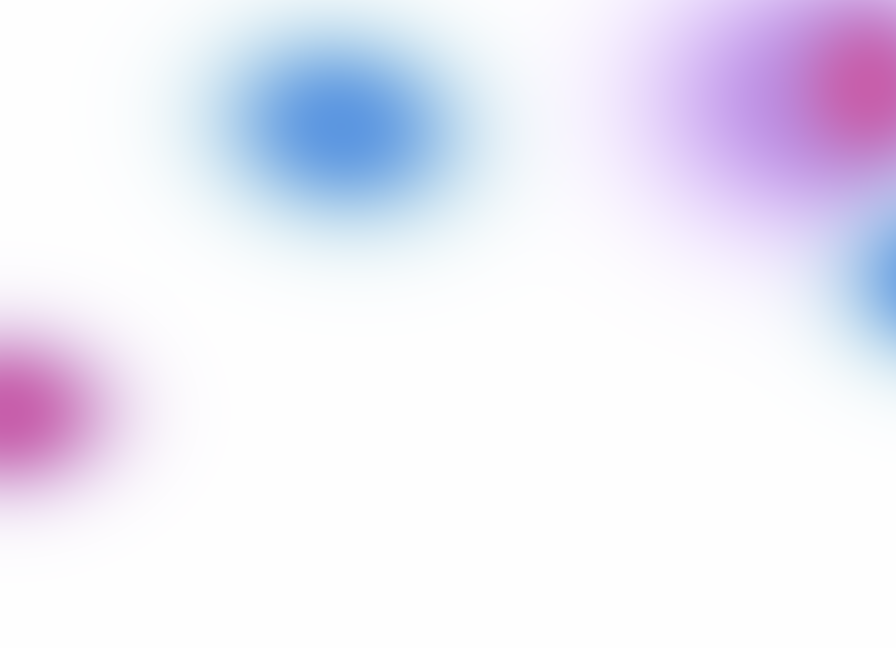
Reproduce this background procedurally as a Shadertoy shader.

```glsl
// Soft blurred blobs of blue, lavender and magenta on a near-white ground.

// Lays a tilted elliptical glow over base, shading from core to rim colour.
vec3 addGlow(vec3 base, vec2 offset, vec2 radii, float tilt, vec3 core, vec3 rim) {
    float c = cos(tilt), s = sin(tilt);
    vec2 q = vec2(c * offset.x + s * offset.y, c * offset.y - s * offset.x) / radii;
    float strength = exp(-pow(length(q), 2.4));
    return mix(base, mix(rim, core, strength), strength);
}

void mainImage(out vec4 fragColor, in vec2 fragCoord) {
    // Canvas height is one unit
    vec2 p = fragCoord / iResolution.y;

    vec3 paper = vec3(0.996, 0.996, 0.998);
    vec3 blue = vec3(0.36, 0.59, 0.88);
    vec3 teal = vec3(0.59, 0.81, 0.86);
    vec3 magenta = vec3(0.78, 0.37, 0.67);
    vec3 orchid = vec3(0.73, 0.55, 0.82);
    vec3 lavender = vec3(0.73, 0.55, 0.90);
    vec3 lilac = vec3(0.80, 0.64, 1.0);

    // Upper left blue
    vec3 col = addGlow(paper, p - vec2(0.526, 0.805), vec2(0.209, 0.160), -0.15, blue, teal);

    // Upper right lavender halo with a magenta heart
    col = addGlow(col, p - vec2(1.261, 0.847), vec2(0.270, 0.216), 0.0, lavender, lilac);
    col = addGlow(col, p - vec2(1.342, 0.865), vec2(0.135, 0.144), 0.0, magenta, orchid);

    // Blue at the right edge
    col = addGlow(col, p - vec2(1.459, 0.571), vec2(0.171, 0.146), 0.0, blue, teal);

    // Magenta at the left edge
    col = addGlow(col, p - vec2(0.009, 0.364), vec2(0.171, 0.130), 0.0, magenta, orchid);

    fragColor = vec4(col, 1.0);
}
```
